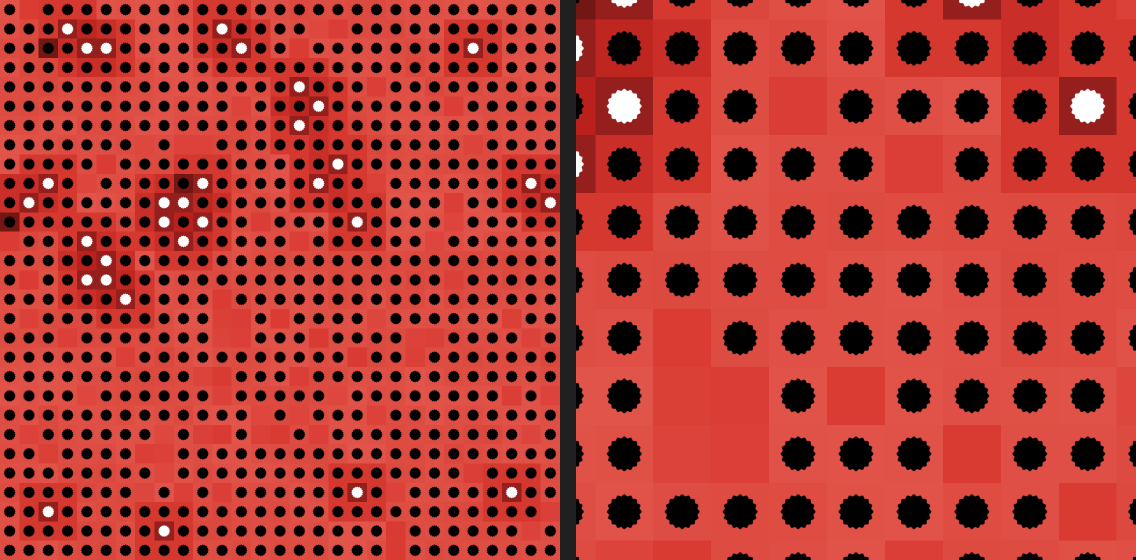
Left: the whole. Right: its middle third, enlarged.
A WebGL 2 fragment shader for this pattern:

```glsl
#version 300 es
precision highp float;
// A 29 by 29 wrapping board of red cells holding scalloped black dots.
// Short random walks light chains of white dots and darken the cells around
// them; hashed gaps, gathered by gradient noise, leave some cells empty.
uniform vec2 u_resolution;
out vec4 fragColor;

const float CELLS = 29.0;

float hash(vec2 p, uint seed) {
  uvec2 q = uvec2(ivec2(floor(p)) + 4096);
  uint h = q.x * 374761393u + q.y * 668265263u + seed * 974711u;
  h = (h ^ (h >> 15)) * 2246822519u;
  h = (h ^ (h >> 13)) * 3266489917u;
  return float((h ^ (h >> 16)) >> 8) / 16777216.0;
}

float cornerSlope(vec2 corner, vec2 offset) {
  float angle = 6.2832 * hash(corner, 7u);
  return dot(vec2(cos(angle), sin(angle)), offset);
}

float gradientNoise(vec2 p) {
  vec2 i = floor(p), f = fract(p);
  vec2 w = f * f * f * (f * (f * 6.0 - 15.0) + 10.0), e = vec2(1.0, 0.0);
  return mix(
    mix(cornerSlope(i, f), cornerSlope(i + e, f - e), w.x),
    mix(cornerSlope(i + e.yx, f - e.yx), cornerSlope(i + 1.0, f - 1.0), w.x), w.y);
}

// Offset between two cells on the wrapping board
vec2 wrapOffset(vec2 a, vec2 b) {
  return mod(a - b + 0.5 * CELLS, CELLS) - 0.5 * CELLS;
}

// x: 1 when the cell is lit, y: number of lit cells touching it
vec2 litState(vec2 cell) {
  vec2 state = vec2(0.0);
  for (int k = 0; k < 16; k++) {
    vec2 id = vec2(k % 4, k / 4);
    if (hash(id, 11u) < 0.14) continue;
    vec2 walker = floor(vec2(id.x * 7.25 + 5.5 * hash(id, 12u),
                             14.0 + id.y * 5.0 + 4.5 * hash(id, 13u)));
    vec2 reach = abs(wrapOffset(cell, walker));
    if (max(reach.x, reach.y) > 7.0) continue;
    int steps = 1 + int(5.0 * hash(id, 14u));
    for (int s = 0; s < steps; s++) {
      vec2 d = abs(wrapOffset(cell, walker));
      float away = max(d.x, d.y);
      if (away < 0.5) state.x = 1.0;
      else if (away < 1.5) state.y += 1.0;
      // Mostly step down with a sideways drift, sometimes straight across
      vec2 key = vec2(k, s);
      walker += hash(key, 15u) < 0.25 ? vec2(1.0, 0.0)
              : vec2(floor(3.0 * hash(key, 16u)) - 1.0, -1.0);
    }
  }
  return state;
}

vec3 board(vec2 p, float pixel) {
  vec2 cell = mod(floor(p), CELLS), local = fract(p) - 0.5;
  vec2 lit = litState(cell);

  // Cell colour: slow drift, then darkening next to lit dots
  float drift = gradientNoise(cell * 0.31 + 3.0) + 0.5 * (hash(cell, 21u) - 0.5);
  vec3 ground = mix(vec3(0.86, 0.28, 0.24), vec3(0.885, 0.33, 0.29),
                    clamp(0.5 + drift, 0.0, 1.0));
  if (lit.y > 0.0)
    ground = mix(vec3(0.83, 0.22, 0.185), vec3(0.73, 0.13, 0.11),
                 clamp((lit.y - 1.0) / 2.5, 0.0, 1.0));
  if (lit.y > 0.0 && hash(cell, 22u) > 0.985) ground = vec3(0.45, 0.09, 0.08);
  if (lit.x > 0.5) ground = vec3(0.58, 0.12, 0.11);

  // Empty cells, thicker in the lower middle of the board
  vec2 fromThicket = (cell - vec2(15.0, 10.0)) / vec2(9.0, 5.0);
  float gapChance = 0.07 + 0.16 * gradientNoise(cell * 0.23 + 9.0)
                  + 0.13 * exp(-dot(fromThicket, fromThicket));
  if (lit.x + lit.y < 0.5 && hash(cell, 23u) < gapChance)
    return mix(vec3(0.85, 0.225, 0.195), vec3(0.87, 0.28, 0.245), hash(cell, 24u));

  // Dot with a rim of sixteen small scallops
  float rim = 0.285 + 0.015 * cos(16.0 * atan(local.y, local.x));
  float cover = 1.0 - smoothstep(-pixel, pixel, length(local) - rim);
  return mix(ground, vec3(lit.x), cover);
}

void main() {
  float pixel = CELLS / min(u_resolution.x, u_resolution.y);
  vec3 colour = vec3(0.0);
  // Four samples per pixel smooth the cell borders
  for (int i = 0; i < 4; i++) {
    vec2 shift = vec2(i % 2, i / 2) * 0.5 - 0.25;
    colour += board((gl_FragCoord.xy + shift) * pixel, 0.6 * pixel);
  }
  fragColor = vec4(colour * 0.25, 1.0);
}
```
